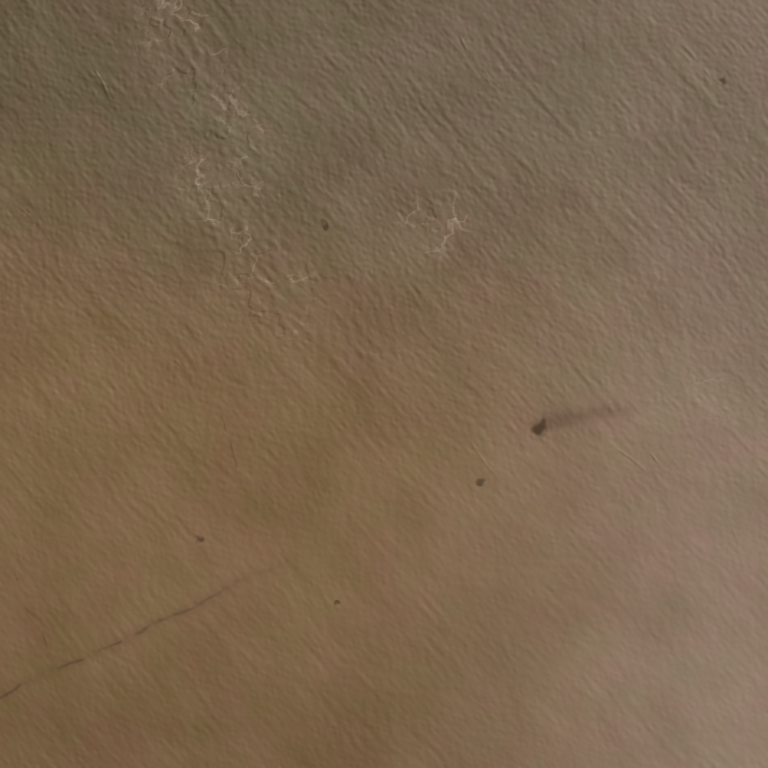
Give the GLSL for this texture, as a Shadertoy shader.

```glsl
#define BROWN vec3(0.487, 0.387, 0.275)
#define PINK vec3(0.555, 0.470, 0.400)
#define OLIVE vec3(0.400, 0.345, 0.262)
#define GREY vec3(0.485, 0.423, 0.357)
#define STAIN vec3(0.25, 0.19, 0.14)
#define CHALK vec3(0.66, 0.59, 0.51)
#define RELIEF 0.088
#define GRAIN_ANGLE -0.85
#define SCRATCHES 20
#define PIT_CELLS 6.0

float hash(vec2 p) {
    return fract(sin(dot(p, vec2(127.1, 311.7))) * 43758.5453);
}

float noise(vec2 p) {
    vec2 i = floor(p), f = fract(p);
    f = f * f * (3.0 - 2.0 * f);
    return mix(mix(hash(i), hash(i + vec2(1, 0)), f.x),
               mix(hash(i + vec2(0, 1)), hash(i + vec2(1, 1)), f.x), f.y);
}

float fbm(vec2 p) {
    float sum = 0.0, amp = 0.5;
    for (int i = 0; i < 5; i++) {
        sum += amp * noise(p);
        p = mat2(1.6, 1.2, -1.2, 1.6) * p + 7.3;
        amp *= 0.5;
    }
    return sum;
}

vec2 direction(float angle) {
    return vec2(cos(angle), sin(angle));
}

// x: distance to the segment, y: position along it from 0 to 1
vec2 segment(vec2 p, vec2 a, vec2 b) {
    vec2 d = b - a;
    float t = clamp(dot(p - a, d) / dot(d, d), 0.0, 1.0);
    return vec2(length(p - a - d * t), t);
}

float spot(vec2 p, vec2 centre, float radius) {
    return 1.0 - smoothstep(0.3 * radius, radius, length(p - centre));
}

// Where the skin of the plaster has flaked
float flakeZone(vec2 p) {
    vec2 q = p + 0.09 * (vec2(fbm(p * 9.0), fbm(p * 9.0 + 31.0)) - 0.48);
    float upper = segment(q, vec2(0.21, 1.0), vec2(0.31, 0.81)).x;
    float lower = segment(q, vec2(0.26, 0.76), vec2(0.35, 0.61)).x;
    float zone = 1.0 - smoothstep(0.015, 0.07, min(upper, lower));
    zone = max(zone, spot(q, vec2(0.575, 0.715), 0.075));
    return max(zone, spot(q, vec2(0.93, 0.475), 0.05));
}

// Height of the trowelled surface: fine grit, drawn out along the trowel strokes
float height(vec2 p, float zone) {
    vec2 along = direction(GRAIN_ANGLE);
    vec2 q = vec2(dot(p, along), dot(p, vec2(-along.y, along.x)));
    q.y += 0.012 * noise(p * 9.0);
    float strokes = smoothstep(0.35, 0.75, noise(q * vec2(12.0, 26.0) + 5.0));
    float h = 0.45 * noise(q * vec2(75.0, 150.0));
    h += 0.50 * noise(q * vec2(150.0, 240.0) + 17.0);
    h += 0.30 * noise(p * 235.0 + 51.0);
    h += strokes * 0.65 * noise(q * vec2(28.0, 170.0) + 71.0);
    h += 0.5 * noise(q * vec2(22.0, 48.0));
    float flakes = smoothstep(0.45, 0.51, fbm(p * 26.0 + 4.0));
    return h + zone * (0.8 * flakes + 0.8 * noise(p * 120.0));
}

// Fine embossed scratches, mostly in the upper part
float scratches(vec2 p) {
    float sum = 0.0;
    vec2 q = p + 0.005 * (vec2(noise(p * 45.0), noise(p * 45.0 + 19.0)) - 0.5);
    for (int i = 0; i < SCRATCHES; i++) {
        float id = float(i);
        vec2 a = vec2(hash(vec2(id, 1.7)), 1.0 - 0.65 * hash(vec2(id, 5.1)));
        vec2 along = direction(mix(-1.25, -0.6, hash(vec2(id, 8.3))));
        vec2 b = a + along * mix(0.02, 0.10, pow(hash(vec2(id, 3.9)), 2.0));
        vec2 light = segment(q, a, b);
        vec2 shade = segment(q + vec2(0.0022), a, b);
        float fade = smoothstep(0.0, 0.3, light.y) * smoothstep(1.0, 0.5, light.y);
        fade *= 0.3 + 0.7 * hash(vec2(id, 6.4));
        sum += fade * (smoothstep(0.0026, 0.0, light.x) - 0.8 * smoothstep(0.0026, 0.0, shade.x));
    }
    return sum * smoothstep(0.2, 0.6, noise(p * 70.0 + 23.0));
}

// Small dark pits, one candidate per cell
float pits(vec2 p) {
    vec2 q = p + 0.009 * (vec2(noise(p * 130.0), noise(p * 130.0 + 9.0)) - 0.5);
    vec2 cell = floor(q * PIT_CELLS);
    vec2 centre = (cell + 0.2 + 0.6 * vec2(hash(cell + 2.3), hash(cell + 6.1))) / PIT_CELLS;
    float radius = mix(0.004, 0.009, hash(cell + 11.0));
    float pit = step(0.74, hash(cell + 4.7)) * spot(q, centre, radius) * 0.55;
    return max(pit, 0.75 * spot(q, vec2(0.705, 0.443), 0.014));
}

// Broken hairline cracks and the smear beside the large pit
float cracks(vec2 p) {
    vec2 q = p + 0.016 * (vec2(fbm(p * 28.0), fbm(p * 28.0 + 13.0)) - 0.48);
    vec2 seam = segment(q, vec2(-0.02, 0.085), vec2(0.42, 0.29));
    vec2 left = segment(q, vec2(0.02, 0.25), vec2(0.075, 0.13));
    vec2 middle = segment(q, vec2(0.275, 0.49), vec2(0.312, 0.39));
    vec2 smear = segment(q, vec2(0.705, 0.447), vec2(0.86, 0.475));
    float broken = smoothstep(0.25, 0.7, noise(p * 60.0));
    float sum = broken * 0.30 * smoothstep(0.0035, 0.0, seam.x) * smoothstep(1.0, 0.4, seam.y);
    sum += 0.09 * smoothstep(0.012, 0.0, seam.x) * smoothstep(1.0, 0.7, seam.y);
    sum += broken * 0.22 * smoothstep(0.003, 0.0, min(left.x, middle.x));
    return sum + 0.3 * smoothstep(0.016, 0.0, smear.x) * (1.0 - smear.y) * (0.4 + noise(p * 50.0));
}

void mainImage(out vec4 fragColor, in vec2 fragCoord) {
    vec2 p = fragCoord / iResolution.xy;

    // Broad tones: brown, rosy to the right, olive and grey to the top
    float cloud = fbm(p * 4.0) - 0.48;
    float right = smoothstep(0.45, 1.0, p.x + 0.12 * (0.5 - p.y) + 0.15 * cloud);
    float top = smoothstep(0.45, 0.93, p.y + 0.08 * p.x + 0.15 * cloud);
    vec3 color = mix(mix(BROWN, PINK, right), mix(OLIVE, GREY, p.x), top);
    color *= 1.0 - 0.05 * smoothstep(0.3, 0.0, p.y) * (1.0 - right);

    // Mottling in lightness and in hue
    color += 0.065 * (fbm(p * 15.0 + 3.0) - 0.48);
    color += vec3(0.03, -0.015, 0.025) * (fbm(p * 24.0 + 40.0) - 0.48);

    // Pale ragged rims of the flakes
    float zone = flakeZone(p);
    float rim = smoothstep(0.04, 0.0, abs(fbm(p * 23.0 + 8.0) - 0.47));
    rim *= smoothstep(0.4, 0.65, noise(p * 32.0 + 3.0));
    color = mix(color, CHALK, zone * (0.08 + 0.42 * rim));

    // Relief lit from one side
    vec2 toLight = 0.0019 * normalize(vec2(0.8, 0.6));
    float slope = height(p - toLight, zone) - height(p + toLight, zone);
    color += RELIEF * mix(0.45, 1.0, smoothstep(0.2, 0.8, p.y)) * slope;
    color += 0.06 * scratches(p);

    color = mix(color, STAIN, clamp(max(pits(p), cracks(p)), 0.0, 1.0));
    fragColor = vec4(clamp(color, 0.0, 1.0), 1.0);
}
```
